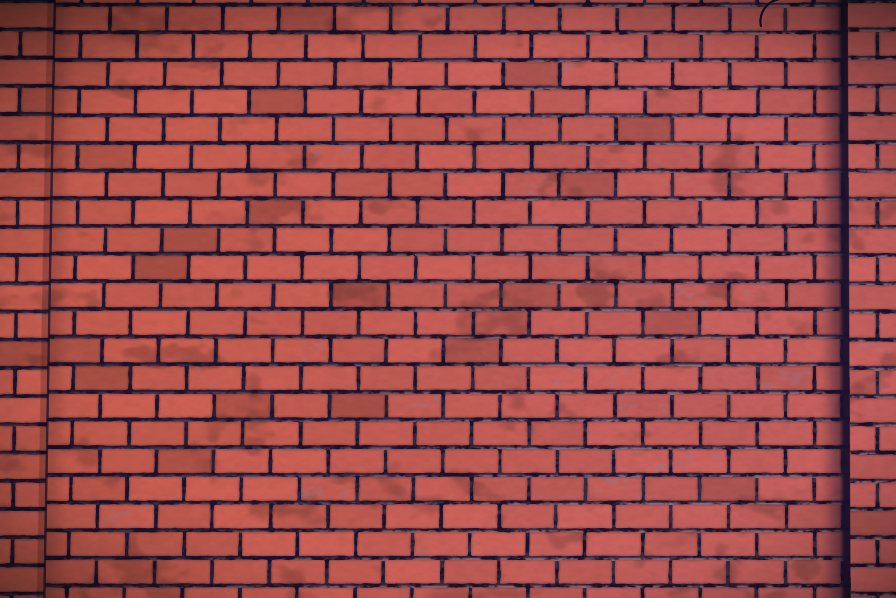
A Shadertoy shader for this texture:

```glsl
#define ASPECT 1.5
#define ROW_PITCH 0.04625
#define PIER_PITCH 0.04717
#define BRICK_TOP 0.09424
#define BRICK_BOTTOM 0.0962
#define JOINT vec2(0.0029, 0.0032)
#define CLAY_LEFT vec3(0.765, 0.355, 0.305)
#define CLAY_RIGHT vec3(0.755, 0.365, 0.355)
#define INK vec3(0.10, 0.065, 0.17)
#define MORTAR vec3(0.60, 0.47, 0.53)

float hash(vec2 p) {
    vec3 q = fract(vec3(p.xyx) * 0.1031);
    q += dot(q, q.yzx + 33.33);
    return fract((q.x + q.y) * q.z);
}

float noise(vec2 p) {
    vec2 i = floor(p), f = fract(p);
    f = f * f * (3.0 - 2.0 * f);
    return mix(mix(hash(i), hash(i + vec2(1, 0)), f.x),
               mix(hash(i + vec2(0, 1)), hash(i + vec2(1, 1)), f.x), f.y);
}

float fbm(vec2 p) {
    return 0.55 * noise(p) + 0.3 * noise(p * 2.1 + 17.0) + 0.15 * noise(p * 4.3 + 41.0);
}

// Distance from the nearest grid line, signed, in units of the pitch
float fromLine(float x) {
    return fract(x + 0.5) - 0.5;
}

void mainImage(out vec4 fragColor, in vec2 fragCoord) {
    // Canvas units: height 1, y running down from the top
    vec2 p = fragCoord / iResolution.xy;
    p = vec2(p.x * ASPECT, 1.0 - p.y);
    float px = 1.0 / iResolution.y;

    // The recessed wall lies between two piers
    float leftEdge = mix(0.0918, 0.0742, p.y);
    float rightEdge = mix(1.419, 1.424, p.y);
    bool leftPier = p.x < leftEdge;
    bool pier = leftPier || p.x > rightEdge;

    // Running bond; the bricks widen slightly toward the bottom
    float pitch = pier ? PIER_PITCH : ROW_PITCH;
    float v = (p.y - (pier ? 0.002 : 0.0078)) / pitch;
    float row = floor(v);
    float odd = mod(row, 2.0);
    float below = fromLine(v) * pitch;
    float beside, column;
    if (pier) {
        float split = leftPier ? mix(0.0352, 0.0195, p.y) : 1.469;
        beside = odd > 0.5 ? p.x - split : 1.0;
        column = (leftPier ? 40.0 : 60.0) + odd * step(split, p.x);
    } else {
        float width = mix(BRICK_TOP, BRICK_BOTTOM, p.y);
        float u = (p.x - 1.3154) / width + 0.5 * odd;
        u += 0.03 * (hash(vec2(floor(u + 0.5) + 20.0, row + 3.0)) - 0.5);
        beside = fromLine(u) * width;
        column = floor(u) + 20.0;
    }
    vec2 id = vec2(column, row + 3.0);

    // Rounded brick outline with a worn edge
    float wear = (fbm(p * 75.0) - 0.5) * 0.0022;
    vec2 inset = abs(vec2(beside, below)) - JOINT - wear;
    float radius = 0.003;
    float edge = radius - length(max(radius - inset, 0.0));
    float brick = smoothstep(-0.6 * px, 0.6 * px, edge);

    // Fired clay: tone per brick, grain, stains and pale scuffs
    vec3 clay = mix(CLAY_LEFT, CLAY_RIGHT, smoothstep(0.1, 1.3, p.x));
    clay *= 0.96 + 0.08 * hash(id);
    clay *= 1.0 - 0.13 * step(0.93, hash(id + 71.0));
    clay *= 0.96 + 0.08 * fbm(p * vec2(70.0, 130.0));
    clay *= 1.0 - 0.16 * smoothstep(0.62, 0.8, fbm(p * vec2(14.0, 20.0) + 5.0));
    float scuff = smoothstep(0.6, 0.75, fbm(p * vec2(45.0, 90.0) + 9.0));
    clay = mix(clay, MORTAR, 0.3 * scuff * step(0.92, hash(id + 23.0)));
    clay *= mix(0.86, 1.0, smoothstep(0.0, 0.005, min(inset.x, inset.y)));

    // Mortar: dark under each brick, pale crumbs on the ledge below
    float ledge = smoothstep(-0.0015, 0.002, below) * step(abs(below), JOINT.y * 1.5);
    float lit = mix(0.3, 0.85, smoothstep(0.3, 1.2, p.x + 0.3 * p.y));
    float crumbs = smoothstep(0.32, 0.68, fbm(p * vec2(70.0, 110.0) + 31.0));
    vec3 joint = mix(INK, MORTAR, crumbs * lit * (0.3 + 0.7 * ledge));
    vec3 color = mix(joint, clay, brick);

    // Shadows where the piers step forward
    float gap = rightEdge - p.x;
    float shade = (1.0 - smoothstep(0.008, 0.055, gap)) * step(0.0, gap);
    color = mix(color, INK, 0.5 * shade);
    float slot = smoothstep(-px, px, gap) * (1.0 - smoothstep(0.008, 0.019, gap));
    color = mix(color, INK, 0.9 * slot);
    float crease = p.x - leftEdge;
    float returnFace = smoothstep(-0.014, -0.011, crease) * step(crease, 0.0);
    color *= 1.0 - 0.2 * returnFace;
    color *= 1.0 - 0.15 * step(0.0, crease) * (1.0 - smoothstep(0.0, 0.04, crease));
    color = mix(color, INK, 0.75 * (1.0 - smoothstep(0.001, 0.001 + 1.2 * px, abs(crease))));

    // A bent wire hanging from the top
    vec2 w = p - vec2(1.311, 0.036);
    float wire = abs(length(w) - 0.038) - 0.001;
    wire = max(wire, max(w.x + 0.006, w.y - 0.008));
    color = mix(color, INK, 1.0 - smoothstep(0.0, px, wire));

    // Light falls off toward the top and the corners
    vec2 c = vec2(p.x / ASPECT, p.y) - 0.52;
    color *= 1.0 - 0.55 * smoothstep(0.18, 0.62, dot(c, c));
    color *= 1.0 - 0.12 * (1.0 - smoothstep(0.0, 0.12, p.y));
    fragColor = vec4(color, 1.0);
}
```
